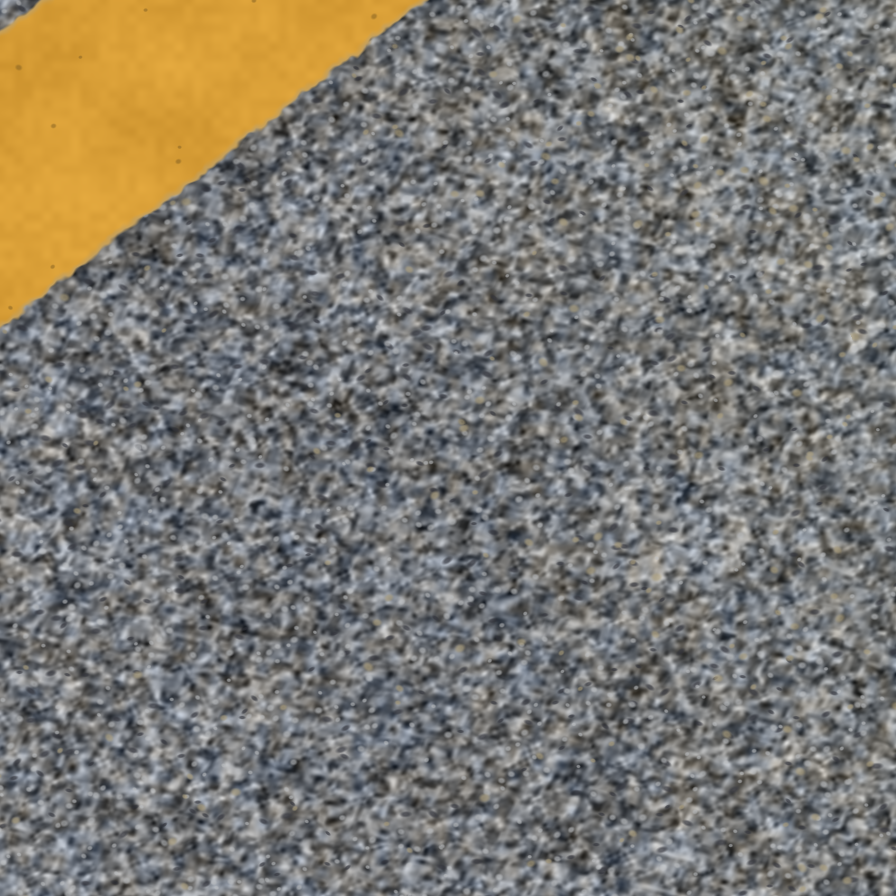
This texture is drawn by a WebGL 2 fragment shader. Its source:

```glsl
#version 300 es
precision highp float;

uniform vec2 u_resolution;
out vec4 fragColor;

const vec3 ASPHALT = vec3(0.440, 0.450, 0.465);
const vec3 PAINT = vec3(0.850, 0.622, 0.215);
const vec3 WORN_PAINT = vec3(0.770, 0.630, 0.370);
const vec3 PALE_STONE = vec3(0.740, 0.750, 0.760);
const vec3 TAN_STONE = vec3(0.670, 0.620, 0.490);
const vec3 PIT = vec3(0.190, 0.195, 0.225);

float hash(vec2 p) {
    vec3 q = fract(p.xyx * 0.1031);
    q += dot(q, q.yzx + 33.33);
    return fract((q.x + q.y) * q.z);
}

// Smooth value noise, centred on zero
float noise(vec2 p) {
    vec2 cell = floor(p);
    vec2 f = fract(p);
    f = f * f * (3.0 - 2.0 * f);
    float low = mix(hash(cell), hash(cell + vec2(1, 0)), f.x);
    float high = mix(hash(cell + vec2(0, 1)), hash(cell + vec2(1, 1)), f.x);
    return mix(low, high, f.y) - 0.5;
}

vec2 rotate(vec2 p, float angle) {
    float c = cos(angle), s = sin(angle);
    return vec2(c * p.x + s * p.y, c * p.y - s * p.x);
}

// Signed distance above a sloping line
float aboveLine(vec2 p, float height, float slope) {
    return (p.y - height - slope * p.x) / sqrt(1.0 + slope * slope);
}

// Soft elliptical flecks on a jittered grid
float flecks(vec2 p, float density, float radius, float stretch, float seed) {
    vec2 base = floor(p);
    float cover = 0.0;
    for (int j = -1; j <= 1; j++) {
        for (int i = -1; i <= 1; i++) {
            vec2 cell = base + vec2(i, j);
            vec2 jitter = vec2(hash(cell + seed), hash(cell + seed + 57.0));
            vec2 d = rotate(p - cell - jitter, 1.4 * (hash(cell + seed + 23.0) - 0.5));
            d.x /= stretch;
            float size = radius * mix(0.6, 1.2, hash(cell + seed + 91.0));
            float present = step(hash(cell + seed + 131.0), density);
            cover = max(cover, present * (1.0 - smoothstep(0.3, 1.0, length(d) / size)));
        }
    }
    return cover;
}

// Crushed stone in several sizes
float aggregate(vec2 p) {
    vec2 warped = p + 0.004 * vec2(noise(p * 60.0 + 7.0), noise(p * 60.0 + 71.0));
    vec2 q = rotate(warped, 0.35) * vec2(0.92, 1.12);
    float grain = 0.58 * noise(q * 112.0 + 40.0);
    grain += 0.42 * noise(rotate(q, 0.9) * 185.0 + 300.0);
    return grain + 0.14 * noise(q * 40.0 + 90.0);
}

vec3 roadColor(vec2 p) {
    float grain = aggregate(p + 1.0);
    float patches = noise(p * 5.0 + 11.0) + 0.6 * noise(p * 13.0 + 31.0);
    float sunny = smoothstep(0.45, 1.5, p.x + 0.4 * p.y);
    vec3 color = ASPHALT + 0.74 * grain + 0.035 * patches + 0.022 * sunny;

    // Cool and warm mineral tints
    float tint = noise(p * 75.0 + 210.0) + 0.5 * noise(p * 22.0 + 17.0);
    color += tint * vec3(0.050, 0.006, -0.060) + sunny * vec3(0.012, 0.008, -0.012);

    // Deep pits, then bright stones
    color = mix(color, PIT, 0.65 * flecks(p * 55.0, 0.16, 0.22, 1.9, 5.0));
    color = mix(color, PALE_STONE, 0.60 * flecks(p * 75.0, 0.18, 0.32, 1.2, 211.0));
    float tanDensity = mix(0.03, 0.14, sunny);
    return mix(color, TAN_STONE, 0.65 * flecks(p * 62.0, tanDensity, 0.32, 1.3, 407.0));
}

vec3 paintColor(vec2 p) {
    float mottling = 0.055 * noise(p * 14.0 + 9.0) + 0.045 * noise(p * 95.0 + 63.0);
    vec3 color = PAINT + mottling * vec3(1.0, 0.95, 0.7);
    float spots = flecks(p * 28.0, 0.13, 0.11, 1.2, 613.0);
    return mix(color, PAINT * 0.62, 0.55 * spots);
}

void main() {
    vec2 p = gl_FragCoord.xy / u_resolution;
    float ragged = 0.006 * noise(p * 65.0 + 19.0) + 0.004 * noise(p * 140.0 + 5.0);
    float lower = aboveLine(p, 0.633, 0.772) + ragged;
    float upper = -aboveLine(p, 0.964, 0.750) + ragged;
    float inside = min(lower, upper);
    float soften = max(0.0022, 1.0 / u_resolution.y);

    // Damp shade beside the stripe
    vec3 road = roadColor(p);
    road *= 1.0 - 0.10 * exp(-max(-inside, 0.0) * 45.0);

    // Worn rim around solid paint
    vec3 stripe = mix(WORN_PAINT, paintColor(p), smoothstep(0.0, 0.008, inside));
    vec3 color = mix(road, stripe, smoothstep(-soften, soften, inside));
    fragColor = vec4(clamp(color, 0.0, 1.0), 1.0);
}
```
